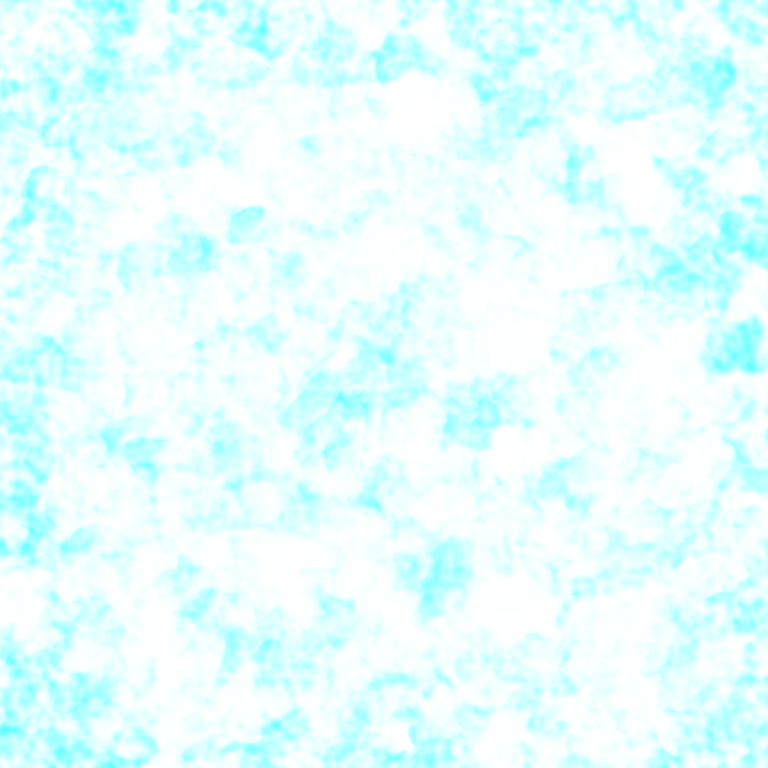
This texture is drawn by a WebGL 2 fragment shader. Its source:

```glsl
#version 300 es
precision highp float;
// Irregular cyan blotches on white: gradient noise at several scales, soft-edged
// angular patches and faint straight strokes are summed into one density, which
// a soft exponential curve turns into pale ink. Grain gets denser at the border.

uniform vec2 u_resolution;
out vec4 fragColor;

vec2 hash2(vec2 p) {
  vec3 q = fract(p.xyx * vec3(0.1031, 0.1030, 0.0973));
  q += dot(q, q.yzx + 33.33);
  return fract((q.xx + q.yz) * q.zy);
}

vec2 unitDir(float turn) {
  return vec2(cos(6.2832 * turn), sin(6.2832 * turn));
}

float cornerSlope(vec2 cell, vec2 d) {
  return dot(unitDir(hash2(cell).x), d);
}

// Gradient noise scaled to roughly unit variance.
float gradientNoise(vec2 p) {
  vec2 i = floor(p), f = fract(p);
  vec2 u = f * f * f * (f * (f * 6.0 - 15.0) + 10.0);
  float low = mix(cornerSlope(i, f),
                  cornerSlope(i + vec2(1, 0), f - vec2(1, 0)), u.x);
  float high = mix(cornerSlope(i + vec2(0, 1), f - vec2(0, 1)),
                   cornerSlope(i + vec2(1, 1), f - vec2(1, 1)), u.x);
  return 4.6 * mix(low, high, u.y);
}

// Blended angular cells, each with its own level and a ramp across it.
float patches(vec2 p) {
  vec2 base = floor(p);
  float total = 0.0, weight = 0.0;
  for (int y = -1; y <= 1; y++) {
    for (int x = -1; x <= 1; x++) {
      vec2 cell = base + vec2(x, y);
      vec2 d = p - cell - hash2(cell + 17.0);
      vec2 rnd = hash2(cell + 53.0);
      vec2 axis = unitDir(0.12 * (rnd.x - 0.5));
      vec2 local = abs(vec2(dot(d, axis), dot(d, vec2(-axis.y, axis.x))));
      float reach = mix(length(d), max(local.x, local.y), 0.6);
      float w = exp(-16.0 * reach);
      total += w * (3.6 * (rnd.y - 0.5) + 1.3 * dot(d, unitDir(rnd.x * 7.0)));
      weight += w;
    }
  }
  return total / weight;
}

// Sparse, nearly upright or level bars: thin ones darken, wide ones clear.
float strokes(vec2 p) {
  float sum = 0.0;
  for (int k = 0; k < 22; k++) {
    vec2 seed = vec2(float(k) * 3.7 + 5.0, 91.0);
    vec2 rnd = hash2(seed + 11.0);
    vec2 axis = unitDir(0.25 * floor(rnd.x * 4.0) + 0.05 * (rnd.y - 0.5));
    vec2 d = p - mix(vec2(0.1), vec2(0.9), hash2(seed));
    vec2 local = abs(vec2(dot(d, axis), dot(d, vec2(-axis.y, axis.x))));
    bool wide = k % 3 == 0;
    vec2 halfSize = vec2(0.025 + 0.035 * rnd.y, wide ? 0.03 : 0.004);
    vec2 cover = 1.0 - smoothstep(halfSize - 0.004, halfSize + 0.006, local);
    sum += cover.x * cover.y * (wide ? -1.3 : 0.8);
  }
  return sum;
}

void main() {
  vec2 p = gl_FragCoord.xy / u_resolution;

  // Border closeness makes the texture finer and darker.
  vec2 inset = min(p, 1.0 - p);
  float border = 1.0 - smoothstep(0.0, 0.16, min(inset.x, inset.y));

  // Wobble the outlines of the patches.
  vec2 wobble = vec2(gradientNoise(p * 27.0 + 3.0), gradientNoise(p * 27.0 + 71.0));
  vec2 q = p + 0.005 * wobble;

  // Broad clearings down to small grains.
  float density = 0.36 * gradientNoise(q * 7.0 + 20.0);
  density += 0.36 * gradientNoise(q * 16.0 + 40.0);
  density += mix(0.36, 0.55, border) * gradientNoise(q * 33.0 + 60.0);
  density += mix(0.28, 0.45, border) * gradientNoise(p * 64.0 + 80.0);
  density += 0.14 * gradientNoise(p * 110.0 + 130.0);

  // Angular patches at two sizes.
  density += 0.48 * patches(q * 14.0 + 7.0);
  density += 0.42 * patches(q * 31.0 + 140.0);

  // Thin curled wisps and straight strokes.
  float wisp = gradientNoise(q * 15.0 + 170.0);
  density += 0.45 * exp(-60.0 * wisp * wisp) * smoothstep(-0.2, 0.8, gradientNoise(p * 6.0 + 200.0));
  density += strokes(p);
  density += 0.65 * border - 0.18;

  // Many near-white values, with a fading tail of stronger ink.
  float ink = 0.1 * log(1.0 + exp(1.7 * density));
  fragColor = vec4(1.0 - min(ink, 0.85), 1.0, 1.0, 1.0);
}
```
